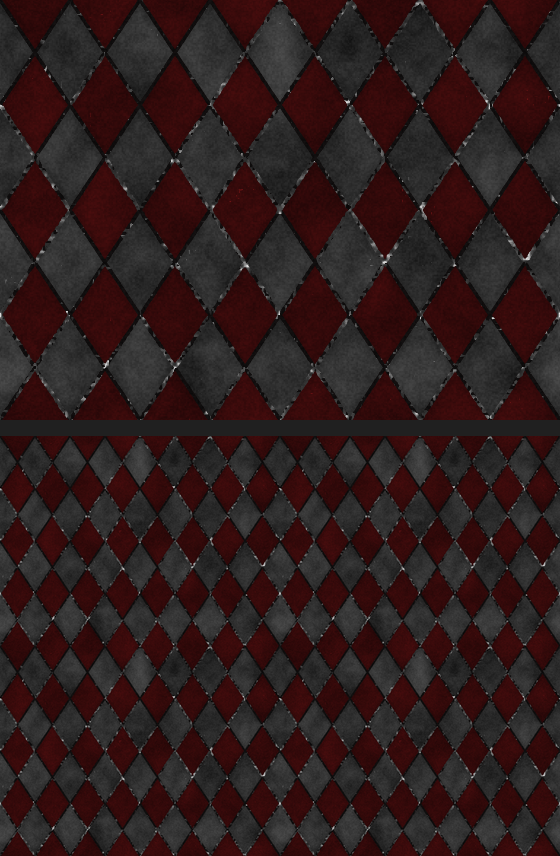
Top: one tile. Bottom: repeated 2 by 2.
Give the GLSL for this pattern, as a Shadertoy shader.

```glsl
// Worn harlequin cloth: red and grey diamonds parted by dark, chipped lines.
// Diagonal coordinates give the cells and lines; wrapping value noise adds
// the stains, the woven grain and the chips, so the whole canvas tiles.

const vec2  REPEATS     = vec2(8.0, 4.0);    // diamonds across and down
const vec2  ASPECT      = vec2(4.0, 3.0);    // base lattice of all noise
const vec3  RED         = vec3(0.212, 0.038, 0.040);
const vec3  GREY        = vec3(0.192);
const vec3  LINE_COLOUR = vec3(0.060, 0.052, 0.052);
const float LINE_HALF   = 0.031;             // half width, in line spacings
const float LINE_ROUGH  = 0.014;             // raggedness of the line border
const float GREY_STAIN  = 1.05;              // strength of the cloudy stains
const float RED_STAIN   = 0.55;
const float GRAIN       = 0.42;              // strength of the cloth grain
const float CHIP_DARK   = 0.17;              // tone range of the chips
const float CHIP_LIGHT  = 0.78;

// Sine-free hash, 0 to 1
float hash(vec2 p) {
    vec3 q = fract(p.xyx * vec3(0.1031, 0.1030, 0.0973));
    q += dot(q, q.yzx + 33.33);
    return fract((q.x + q.y) * q.z);
}

// Value noise that wraps over the canvas; scale must be whole
float noise(vec2 uv, float scale, float seed) {
    vec2 period = ASPECT * scale;
    vec2 p = uv * period;
    vec2 i = floor(p);
    vec2 f = p - i;
    f = f * f * (3.0 - 2.0 * f);
    vec2 lo = mod(i, period) + seed;
    vec2 hi = mod(i + 1.0, period) + seed;
    return mix(mix(hash(lo), hash(vec2(hi.x, lo.y)), f.x),
               mix(hash(vec2(lo.x, hi.y)), hash(hi), f.x), f.y);
}

// Layered stains, centred on zero
float stains(vec2 uv) {
    float sum = 0.0, weight = 0.5, scale = 3.0;
    for (int i = 0; i < 5; i++) {
        sum += weight * (noise(uv, scale, 17.0 * float(i)) - 0.5);
        weight *= 0.6;
        scale *= 2.0;
    }
    return sum;
}

// Random value for a spot in diagonal coordinates, equal in every tile
float diagonalHash(vec2 diagonal, float seed) {
    vec2 p = 0.5 * vec2(diagonal.x + diagonal.y, diagonal.x - diagonal.y);
    return hash(4.0 * mod(p, REPEATS) + seed);
}

void mainImage(out vec4 fragColor, in vec2 fragCoord) {
    vec2 uv = fragCoord / iResolution.xy;
    vec2 p = uv * REPEATS;
    float pixel = length(REPEATS / iResolution.xy);

    // Lines lie where either diagonal coordinate is whole
    vec2 diagonal = vec2(p.x + p.y, p.x - p.y);
    vec2 cell = floor(diagonal);
    vec2 line = floor(diagonal + 0.5);
    vec2 toLine = abs(diagonal - line);
    float dist = min(toLine.x, toLine.y);
    bool falling = toLine.x < toLine.y;

    // Cloth: colour by cell parity, then stains, grain and shaded borders
    bool isGrey = mod(cell.x + cell.y, 2.0) > 0.5;
    float cellTone = diagonalHash(cell + 0.5, 5.0) - 0.5;
    float grain = 0.6 * noise(uv, 96.0, 31.0) + 0.4 * noise(uv, 64.0, 47.0) - 0.5;
    float tone = 1.0 + stains(uv) * (isGrey ? GREY_STAIN : RED_STAIN);
    tone += GRAIN * grain + 0.10 * cellTone;
    tone *= mix(0.88, 1.0, smoothstep(0.02, 0.18, dist));
    vec3 colour = (isGrey ? GREY : RED) * tone;

    // Rare pale specks in the cloth
    float speck = smoothstep(0.90, 0.97, noise(uv, 48.0, 71.0))
                * smoothstep(0.80, 0.92, noise(uv, 9.0, 83.0));
    colour += 0.8 * speck * colour;

    // Each edge has its own wear; rising edges suffer more
    vec2 edge = falling ? vec2(line.x, cell.y + 0.5) : vec2(cell.x + 0.5, line.y);
    float wear = smoothstep(0.15, 0.85, diagonalHash(edge, 11.0) + (falling ? -0.12 : 0.15));

    // Dark line with a border that frays where worn
    float fray = (noise(uv, 56.0, 53.0) - 0.5) * LINE_ROUGH * (0.4 + wear);
    float lineMask = 1.0 - smoothstep(-0.5 * pixel, 0.5 * pixel, dist - LINE_HALF - fray);
    colour = mix(colour, LINE_COLOUR * (1.0 + grain), lineMask);

    // Chips expose pale ground, brightest in clusters and near crossings
    float chips = noise(uv, 48.0, 61.0);
    float cluster = noise(uv, 12.0, 67.0);
    float crossing = 1.0 - smoothstep(0.0, 0.25, max(toLine.x, toLine.y));
    float chipMask = smoothstep(0.50, 0.62, 0.65 * chips + 0.35 * cluster + 0.38 * (wear - 0.55));
    float chipBand = 1.0 - smoothstep(-0.5 * pixel, 0.5 * pixel, dist - LINE_HALF * 1.1 - fray);
    float glow = noise(uv, 40.0, 79.0) * (0.55 + 0.5 * cluster + 0.25 * crossing);
    float chipTone = mix(CHIP_DARK, CHIP_LIGHT, clamp(glow * glow * glow, 0.0, 1.0));
    colour = mix(colour, vec3(chipTone * (1.0 + 0.5 * grain)), chipMask * chipBand);

    fragColor = vec4(clamp(colour, 0.0, 1.0), 1.0);
}
```
